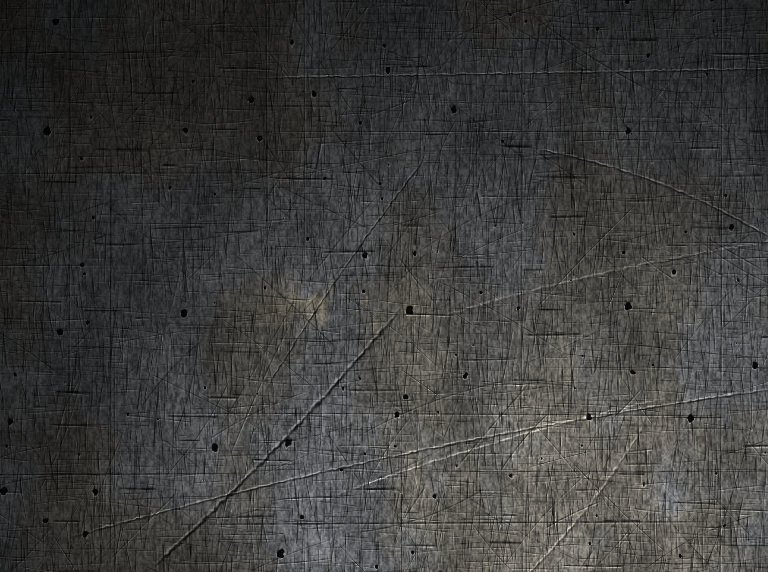
A Shadertoy shader for this texture:

```glsl
vec4 hash4(vec2 p) {
    vec4 q = fract(p.xyxy * vec4(0.1031, 0.1030, 0.0973, 0.1099));
    q += dot(q, q.wzxy + 33.33);
    return fract((q.xxyz + q.yzzw) * q.zywx);
}

float noise(vec2 p) {
    vec2 i = floor(p), f = fract(p);
    f = f * f * (3.0 - 2.0 * f);
    return mix(mix(hash4(i).x, hash4(i + vec2(1, 0)).x, f.x),
               mix(hash4(i + vec2(0, 1)).x, hash4(i + vec2(1, 1)).x, f.x), f.y);
}

float fbm(vec2 p) {
    float sum = 0.0, gain = 0.5;
    for (int i = 0; i < 5; i++) {
        sum += gain * noise(p);
        p = mat2(1.6, 1.2, -1.2, 1.6) * p + 7.3;
        gain *= 0.5;
    }
    return sum;
}

mat2 rotation(float a) {
    return mat2(cos(a), sin(a), -sin(a), cos(a));
}

// Cross section of a scratch: x is the dark cut, y its raised bright lip
vec2 groove(float x, float width) {
    float w = max(width, 0.32 / iResolution.y);
    vec2 d = vec2(x, x - 1.9 * w) / w;
    return exp(-d * d);
}

// Scattered scratches, one per cell, running along the turned y axis
vec2 scratches(vec2 p, float angle, vec2 cell, float spread, float width, float seed) {
    p = rotation(angle) * p;
    vec2 home = floor(p / cell), sum = vec2(0);
    for (int j = -1; j <= 1; j++)
    for (int i = -1; i <= 1; i++) {
        vec2 id = home + vec2(i, j);
        vec4 r = hash4(id + seed * vec2(37, 91));
        vec4 s = hash4(id + seed * vec2(53, 17) + 200.0);
        vec2 d = rotation((r.z - 0.5) * spread) * (p - (id + r.xy) * cell);
        float reach = cell.y * (0.12 + 0.38 * r.w);
        d.x += (s.x - 0.5) * spread * d.y * d.y / cell.y;
        float taper = smoothstep(reach, reach * 0.7, abs(d.y));
        sum += groove(d.x, width * (0.7 + 0.6 * s.y)) * taper * s.z * vec2(1.0, s.w);
    }
    return sum;
}

// One long, bowed scratch with a ragged edge
vec2 gouge(vec2 p, vec2 a, vec2 b, float bow, float width) {
    float len = length(b - a);
    vec2 dir = (b - a) / len, q = p - a;
    float t = dot(q, dir) / len;
    float x = dir.x * q.y - dir.y * q.x - bow * 4.0 * t * (1.0 - t);
    x += (noise(p * 150.0) - 0.5) * width * 1.8;
    float broken = 0.4 + 0.9 * noise(p * 95.0 + 9.0);
    return groove(x, width) * broken * smoothstep(0.0, 0.08, t) * smoothstep(1.0, 0.9, t);
}

// Small irregular pits with a lit rim
vec2 pits(vec2 p, float cell) {
    vec2 home = floor(p / cell), sum = vec2(0);
    for (int j = -1; j <= 1; j++)
    for (int i = -1; i <= 1; i++) {
        vec2 id = home + vec2(i, j);
        vec4 r = hash4(id + 411.0);
        vec2 d = p - (id + r.xy) * cell;
        float radius = mix(0.0015, 0.0075, r.z * r.z * r.z);
        float dist = length(d * vec2(1.15, 0.9)) + (noise(p * 190.0) - 0.5) * 0.005;
        float hole = smoothstep(radius + 0.0013, radius - 0.0013, dist);
        float rim = smoothstep(0.002, 0.0, abs(dist - radius - 0.001));
        sum += step(r.w, 0.5) * vec2(hole, rim * step(d.y, 0.0));
    }
    return sum;
}

void mainImage(out vec4 fragColor, in vec2 fragCoord) {
    vec2 p = fragCoord / iResolution.y;

    // Pool of light at the lower right
    vec2 away = (p - vec2(0.95, 0.06)) / vec2(0.78, 0.72);
    float light = 0.078 + 0.335 * exp(-dot(away, away));

    // Worn, stained metal
    float wear = fbm(p * vec2(11.0, 8.0));
    float stain = smoothstep(0.35, 0.65, fbm(p * vec2(7.0, 5.0) + 31.0));
    vec3 tint = mix(vec3(0.98, 1.0, 1.03), vec3(1.03, 1.0, 0.93), stain);
    vec2 patchOffset = (p - vec2(0.58, 0.47)) / vec2(0.10, 0.04);
    float bare = exp(-dot(patchOffset, patchOffset)) * smoothstep(0.4, 0.6, fbm(p * 22.0));
    tint = mix(tint, vec3(1.5, 1.4, 1.15), bare * 0.7);
    float tone = 0.72 + 0.55 * wear - 0.1 * stain;

    // Fine grain, drawn out vertically
    float grain = noise(p * vec2(390.0, 300.0)) + noise(p * vec2(240.0, 90.0)) - 1.0;
    tone *= 1.0 + 0.42 * grain;

    // Fields of scratches: upright, slanted, level and very long
    vec2 relief = vec2(0);
    for (int i = 0; i < 3; i++) {
        float k = float(i);
        relief += scratches(p, 0.07 * (k - 1.0), vec2(0.009, 0.11), 0.28, 0.0009, k + 1.0) * vec2(0.7, 0.55);
        relief += scratches(p, 0.5 + 0.9 * k, vec2(0.032, 0.3), 0.6, 0.0009, k + 5.0) * vec2(0.55, 0.7);
    }
    for (int i = 0; i < 2; i++) {
        float k = float(i);
        relief += scratches(p, 1.55 + 0.06 * k, vec2(0.013, 0.13), 0.18, 0.0009, k + 9.0) * vec2(0.5, 0.8);
        relief += scratches(p, 1.571 * k, vec2(0.05, 1.5), 0.012, 0.001, k + 12.0) * vec2(0.85, 0.9);
    }
    relief += scratches(p, 1.57, vec2(0.09, 0.12), 0.06, 0.0014, 15.0) * vec2(1.3, 1.2);
    relief *= 0.35 + 1.2 * noise(p * 120.0);

    // Long gouges across the plate
    relief += gouge(p, vec2(0.09, 0.05), vec2(1.40, 0.325), 0.025, 0.0014) * vec2(0.9, 1.1);
    relief += gouge(p, vec2(0.58, 0.13), vec2(1.18, 0.305), 0.010, 0.0016) * vec2(0.2, 1.1);
    relief += gouge(p, vec2(0.26, 0.00), vec2(0.71, 0.47), -0.012, 0.0021) * vec2(1.3, 0.9);
    relief += gouge(p, vec2(0.93, 0.74), vec2(1.36, 0.575), 0.022, 0.0014) * vec2(0.9, 1.2);
    relief += gouge(p, vec2(0.76, 0.44), vec2(1.42, 0.585), 0.015, 0.0018) * vec2(0.2, 0.8);
    relief += gouge(p, vec2(0.91, -0.02), vec2(1.13, 0.26), -0.012, 0.0017) * vec2(0.4, 0.9);
    relief += gouge(p, vec2(0.42, 0.862), vec2(1.42, 0.880), 0.0, 0.0012) * vec2(0.9, 1.4);
    relief += gouge(p, vec2(0.46, 0.31), vec2(0.75, 0.73), 0.008, 0.0012) * vec2(1.0, 0.6);

    vec2 pit = pits(p, 0.075);
    float shade = light * (tone + 0.7 * relief.y + 0.5 * pit.y);
    shade *= exp(-0.95 * relief.x) * (1.0 - 0.9 * pit.x);
    fragColor = vec4(clamp(shade * tint * 1.14, 0.0, 1.0), 1.0);
}
```
